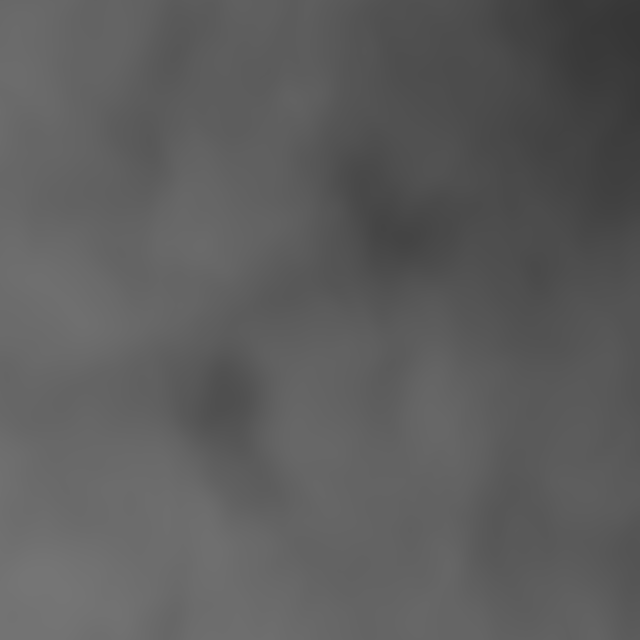
Write a Shadertoy shader that draws this texture.

```glsl
// Soft grey smoke, paler at the lower left and darkening toward the upper right.

vec2 randomGradient(vec2 cell) {
    vec2 h = vec2(dot(cell, vec2(127.1, 311.7)), dot(cell, vec2(269.5, 183.3)));
    return 2.0 * fract(sin(h) * 43758.55) - 1.0;
}

float gradientNoise(vec2 p) {
    vec2 cell = floor(p), f = fract(p);
    vec2 u = f * f * f * (f * (f * 6.0 - 15.0) + 10.0);
    float a = dot(randomGradient(cell), f);
    float b = dot(randomGradient(cell + vec2(1, 0)), f - vec2(1, 0));
    float c = dot(randomGradient(cell + vec2(0, 1)), f - vec2(0, 1));
    float d = dot(randomGradient(cell + vec2(1, 1)), f - vec2(1, 1));
    return mix(mix(a, b, u.x), mix(c, d, u.x), u.y);
}

float smokeNoise(vec2 p) {
    float sum = 0.0, weight = 1.0;
    for (int octave = 0; octave < 3; octave++) {
        sum += weight * gradientNoise(p);
        p = mat2(1.6, 1.2, -1.2, 1.6) * p + 7.3;
        weight *= 0.42;
    }
    return sum;
}

// Gaussian shadow around the segment from a to b
float fold(vec2 p, vec2 a, vec2 b, float radius) {
    vec2 ab = b - a;
    float along = clamp(dot(p - a, ab) / dot(ab, ab), 0.0, 1.0);
    vec2 offset = (p - a - ab * along) / radius;
    return exp(-dot(offset, offset));
}

void mainImage(out vec4 fragColor, in vec2 fragCoord) {
    vec2 uv = fragCoord / iResolution.xy;

    // Drifting distortion
    vec2 drift = vec2(smokeNoise(uv * 4.0 + 3.7), smokeNoise(uv * 4.0 + 19.2));
    vec2 p = uv + 0.07 * drift;

    // Overall falloff and the dark corner
    float tone = 0.452 - 0.08 * uv.x - 0.05 * uv.y;
    tone -= 0.11 * smoothstep(0.55, 0.0, distance(p, vec2(1.0, 0.9)));

    // Shadowed folds
    tone -= 0.055 * fold(p, vec2(0.53, 0.73), vec2(0.66, 0.64), 0.09);
    tone -= 0.035 * fold(p, vec2(0.62, 0.62), vec2(0.59, 0.42), 0.06);
    tone -= 0.045 * fold(p, vec2(0.05, 0.39), vec2(0.32, 0.36), 0.08);
    tone -= 0.035 * fold(p, vec2(0.36, 0.36), vec2(0.42, 0.24), 0.07);
    tone -= 0.035 * fold(p, vec2(0.85, 0.56), vec2(0.77, 0.10), 0.06);
    tone -= 0.035 * fold(p, vec2(0.27, 0.90), vec2(0.15, 0.70), 0.07);
    tone -= 0.030 * fold(p, vec2(0.36, 0.51), vec2(0.52, 0.56), 0.07);
    tone -= 0.050 * fold(p, vec2(1.00, 0.14), vec2(1.02, 0.10), 0.08);

    // Fine wisps, drawn out vertically
    tone += 0.05 * smokeNoise(p * vec2(6.0, 4.0) + 11.0);

    fragColor = vec4(vec3(tone), 1.0);
}
```
